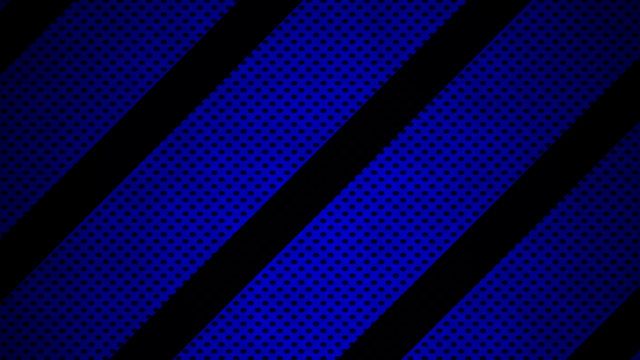
Write a Shadertoy shader that draws this background.

```glsl
// Blue perforated sheet crossed by black diagonal bands under a soft spotlight.
// Staggered elliptical pits come from a repeated cell, the bands from a
// repeated diagonal coordinate, and gradient noise mottles the surface.

vec2 hashGradient(vec2 cell) {
    vec2 h = vec2(dot(cell, vec2(127.1, 311.7)), dot(cell, vec2(269.5, 183.3)));
    return 2.0 * fract(sin(h) * 43758.5) - 1.0;
}

float gradientNoise(vec2 p) {
    vec2 i = floor(p), f = fract(p);
    vec2 u = f * f * (3.0 - 2.0 * f);
    vec2 e = vec2(0.0, 1.0);
    float low = mix(dot(hashGradient(i), f),
                    dot(hashGradient(i + e.yx), f - e.yx), u.x);
    float high = mix(dot(hashGradient(i + e.xy), f - e.xy),
                     dot(hashGradient(i + e.yy), f - e.yy), u.x);
    return mix(low, high, u.y);
}

// Offset from the nearest pit centre, with every other row shifted half a cell
vec2 pitOffset(vec2 p) {
    vec2 pitch = vec2(0.0403, 0.0191);
    vec2 q = p - vec2(0.616, 0.654);
    float row = floor(q.y / pitch.y + 0.5);
    q.x += 0.5 * pitch.x * mod(row, 2.0);
    return q - pitch * floor(q / pitch + 0.5);
}

// Coverage of an elliptical pit
float pitMask(vec2 offset, float pixel) {
    float d = (length(offset / vec2(0.0088, 0.0064)) - 1.0) * 0.0075;
    return 1.0 - smoothstep(-pixel, pixel, d);
}

// Signed distance to the nearest diagonal band, negative inside
float bandDistance(vec2 p) {
    float period = 0.6353;
    float s = p.x + 1.0 - p.y - 0.119;
    s -= period * floor(s / period + 0.5);
    return (abs(s) - 0.089) * 0.7071;
}

void mainImage(out vec4 fragColor, in vec2 fragCoord) {
    vec2 p = fragCoord / iResolution.y;
    float pixel = 1.0 / iResolution.y;

    // Spotlight low in the middle, with broad and fine mottling
    vec2 fromLight = p - vec2(0.91, 0.33);
    float light = exp(-dot(fromLight * fromLight, vec2(1.3, 0.75)));
    float mottle = 1.0 + 0.16 * gradientNoise(p * 9.0)
                       + 0.14 * gradientNoise(p * 48.0);
    vec3 sheet = vec3(0.005, 0.005, 0.74) * light * mottle;

    // Pits darken towards their upper rim
    vec2 offset = pitOffset(p);
    float pit = pitMask(offset, pixel);
    float depth = 0.32 - 0.14 * smoothstep(-0.006, 0.006, offset.y);
    sheet *= mix(1.0, depth, pit);

    // Bands keep a faint trace of the pitted surface near the light
    vec3 band = vec3(0.003, 0.003, 0.018) * light * light * (1.0 - 0.6 * pit);
    float outside = smoothstep(-pixel, pixel, bandDistance(p));

    fragColor = vec4(mix(band, sheet, outside), 1.0);
}
```
